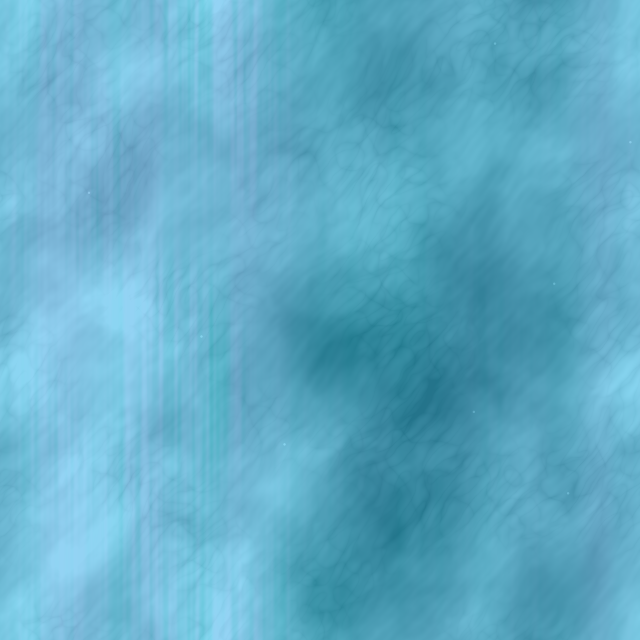
This texture is drawn by a WebGL 2 fragment shader. Its source:

```glsl
#version 300 es
precision highp float;

uniform vec2 u_resolution;
out vec4 fragColor;

const float TAU = 6.2831853;

float hash(vec2 cell, float seed) {
    uvec2 v = uvec2(cell + 7.0) * 1664525u + uint(seed) * 747796u + 101390u;
    v.x += v.y * 166452u;
    v.y += v.x * 22695u;
    v ^= v >> 16u;
    v.x += v.y * 166453u;
    v.x ^= v.x >> 15u;
    v.x *= 73244475u;
    v.x ^= v.x >> 16u;
    return float(v.x >> 8u) / 16777216.0;
}

float corner(vec2 cell, vec2 offset, vec2 period, float seed) {
    // The half cell keeps the wrap safe from rounding
    vec2 wrapped = floor(mod(cell + 0.5, period));
    float a = TAU * hash(wrapped, seed);
    return dot(vec2(cos(a), sin(a)), offset);
}

// Gradient noise that wraps after a whole number of cells; each seed shifts its lattice
float noise(vec2 p, vec2 period, float seed) {
    p = p * period + fract(seed * vec2(0.618, 0.377));
    vec2 i = floor(p), f = p - i;
    vec2 w = f * f * f * (f * (f * 6.0 - 15.0) + 10.0);
    vec2 e = vec2(1.0, 0.0);
    float low = mix(corner(i, f, period, seed), corner(i + e, f - e, period, seed), w.x);
    float high = mix(corner(i + e.yx, f - e.yx, period, seed),
                     corner(i + 1.0, f - 1.0, period, seed), w.x);
    return mix(low, high, w.y);
}

float fbm(vec2 p, vec2 period, float seed) {
    float sum = 0.0, amp = 1.0;
    for (int i = 0; i < 5; i++) {
        sum += amp * noise(p, period, seed + float(i));
        period *= 2.0;
        amp *= 0.48;
    }
    return sum;
}

// Soft creases along the zero lines of the noise
float creases(vec2 p, vec2 period, float seed) {
    float ridge = 1.0 - abs(noise(p, period, seed)) * 2.0;
    return pow(max(ridge, 0.0), 5.0);
}

void main() {
    vec2 uv = gl_FragCoord.xy / u_resolution;
    // A whole-number shear slants the clouds steeply and still wraps
    vec2 slant = vec2(uv.x, uv.y - uv.x);
    vec2 warp = vec2(fbm(uv, vec2(6.0), 11.0), fbm(uv, vec2(6.0), 23.0));

    // Broad light: pale left, deep pool on the right
    float tone = 0.66 + 0.2 * cos(TAU * (uv.x - 0.18 + 0.05 * sin(TAU * uv.y)));
    vec2 d = fract(uv + 0.05 * warp - vec2(0.68, 0.36) + 0.5) - 0.5;
    float across = d.x - d.y, along = d.x + d.y;
    tone -= 0.3 * exp(-24.0 * across * across - 10.0 * along * along);

    // Clouds
    tone += 0.4 * fbm(uv + 0.03 * warp, vec2(4.0), 31.0);
    tone += 0.28 * fbm(slant + 0.03 * warp, vec2(3.0, 4.0), 47.0);

    // Fine wrinkles: slanted folds and rounder curls
    float patches = smoothstep(-0.45, 0.4, noise(uv, vec2(6.0), 53.0));
    float wrinkles = creases(slant + 0.03 * warp, vec2(11.0, 18.0), 61.0)
                   + 0.9 * creases(uv + 0.03 * warp, vec2(22.0), 67.0)
                   + 0.7 * creases(slant + 0.03 * warp, vec2(22.0, 36.0), 71.0);
    tone -= 0.08 * patches * (wrinkles - 0.5);
    tone += 0.07 * noise(slant + 0.02 * warp, vec2(36.0, 60.0), 73.0);

    // Vertical threads, strongest within the pale side
    float side = smoothstep(-0.5, 0.6, cos(TAU * (uv.x - 0.17)));
    float core = 0.15 + smoothstep(-0.1, 0.7, cos(TAU * (uv.x - 0.23)));
    float fade = core * smoothstep(-0.5, 0.3, noise(uv, vec2(6.0, 3.0), 79.0));
    float threads = noise(uv, vec2(44.0, 1.0), 83.0)
                  + noise(uv, vec2(90.0, 2.0), 89.0)
                  + 0.9 * noise(uv, vec2(150.0, 3.0), 97.0);
    float bands = smoothstep(-0.14, 0.14, noise(uv, vec2(10.0, 1.0), 101.0)) - 0.5;
    tone += 0.07 * fade * threads;

    // Teal to sky, with lilac and turquoise shifts
    tone = clamp(tone, 0.0, 1.06);
    vec3 color = mix(vec3(0.14, 0.455, 0.545), vec3(0.5, 0.82, 0.92), tone);
    float lilac = 0.6 * side + 0.45 * bands * (0.2 + side)
                + 0.95 * fade * threads + 0.6 * noise(uv, vec2(4.0, 3.0), 107.0);
    lilac = clamp(lilac, -0.6, 1.1) * (1.3 - 0.6 * tone);
    color += lilac * vec3(0.075, -0.02, 0.017);

    // Sparse pale specks
    vec2 grid = uv * 24.0;
    vec2 cell = floor(grid);
    vec2 center = 0.2 + 0.6 * vec2(hash(cell, 113.0), hash(cell, 127.0));
    float soft = 24.0 / u_resolution.y;
    float speck = 1.0 - smoothstep(0.02, 0.03 + soft, length(grid - cell - center));
    color += 0.1 * speck * step(0.985, hash(cell, 131.0));

    fragColor = vec4(clamp(color, 0.0, 1.0), 1.0);
}
```
